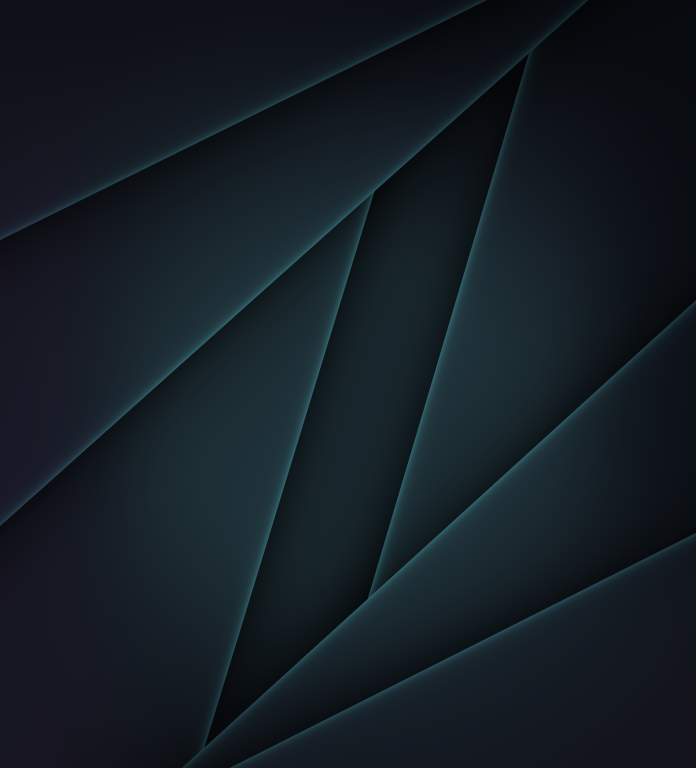
Write a Shadertoy shader that draws this background.

```glsl
// Dark teal overlapping panels with lit bevel edges and soft drop shadows.

#define ASPECT 0.906
#define GLOW_CENTER vec2(0.455, 0.455)
#define SHADOW_WIDTH 0.042
#define SHADOW_DEPTH 0.55
#define RIM_WIDTH 0.0042
#define HALO_WIDTH 0.016
#define TEAL vec3(0.120, 0.190, 0.220)
#define SLATE vec3(0.080, 0.108, 0.140)
#define DUSK vec3(0.072, 0.074, 0.108)
#define PURPLE vec3(0.104, 0.092, 0.155)
#define NIGHT vec3(0.030, 0.042, 0.062)
#define RIM_COLOR vec3(0.090, 0.235, 0.245)

// Signed distance to the line a-b, positive on the right of its direction.
float side(vec2 p, vec2 a, vec2 b) {
    vec2 dir = normalize(b - a);
    return dot(p - a, vec2(dir.y, -dir.x));
}

// Antialiased mask of the positive side.
float inside(float d) {
    float pixel = 0.75 / iResolution.y;
    return smoothstep(-pixel, pixel, d);
}

// Multiplier for the shadow cast on the positive side.
float shadow(float d, float mask) {
    float fall = exp(-max(d, 0.0) / SHADOW_WIDTH);
    return 1.0 - SHADOW_DEPTH * fall * inside(d) * mask;
}

// Bright rim with a faint halo on the negative side.
float rim(float d, float mask) {
    float x = max(-d, 0.0);
    float light = 0.85 * exp(-x / RIM_WIDTH) + 0.18 * exp(-x / HALO_WIDTH);
    return light * inside(-d) * mask;
}

// Radial teal light fading to slate, with tinted corners.
vec3 backdrop(vec2 p) {
    float r = length(p - GLOW_CENTER);
    vec3 color = mix(TEAL, SLATE, smoothstep(0.17, 0.44, r));
    color = mix(color, DUSK, smoothstep(0.38, 0.62, r));
    float leftTint = smoothstep(0.22, 0.0, p.x) * smoothstep(0.90, 0.68, p.y);
    color = mix(color, PURPLE, 0.65 * leftTint);
    float topRight = smoothstep(0.30, 0.68, dot(p - GLOW_CENTER, vec2(0.55, 0.835)));
    color = mix(color, NIGHT, 0.85 * topRight);
    float rightEdge = smoothstep(0.70, 0.92, p.x) * smoothstep(0.12, 0.45, p.y);
    color = mix(color, NIGHT, 0.55 * rightEdge);
    return mix(color, NIGHT, 0.35 * smoothstep(0.82, 1.0, p.y));
}

void mainImage(out vec4 fragColor, in vec2 fragCoord) {
    vec2 p = fragCoord / iResolution.xy * vec2(ASPECT, 1.0);

    // Panel edges; shadows fall on the positive side
    float upperOuter = side(p, vec2(0.0, 0.6875), vec2(0.634, 1.0));
    float upperInner = side(p, vec2(0.0, 0.315), vec2(0.766, 1.0));
    float lowerInner = side(p, vec2(0.906, 0.609), vec2(0.237, 0.0));
    float lowerOuter = side(p, vec2(0.906, 0.306), vec2(0.299, 0.0));
    float stripLeft = side(p, vec2(0.267, 0.030), vec2(0.488, 0.753));
    float stripRight = side(p, vec2(0.690, 0.935), vec2(0.479, 0.221));

    // Regions that receive the shadows
    float belowUpper = inside(upperInner);
    float aboveLower = inside(lowerInner);
    float middle = belowUpper * aboveLower;

    float shade = shadow(upperOuter, 1.0 - belowUpper)
                * shadow(upperInner, aboveLower)
                * shadow(lowerInner, belowUpper)
                * shadow(lowerOuter, 1.0 - aboveLower)
                * shadow(stripLeft, middle * inside(stripRight))
                * shadow(stripRight, middle * inside(stripLeft));

    float light = rim(upperOuter, 1.0) + rim(upperInner, 1.0)
                + rim(lowerInner, 1.0) + rim(lowerOuter, 1.0)
                + rim(stripLeft, middle) + rim(stripRight, middle);

    // Rims dim away from the center
    float rimFade = mix(1.0, 0.6, smoothstep(0.2, 0.65, length(p - GLOW_CENTER)));
    vec3 color = backdrop(p) * shade + RIM_COLOR * light * rimFade;
    fragColor = vec4(color, 1.0);
}
```
